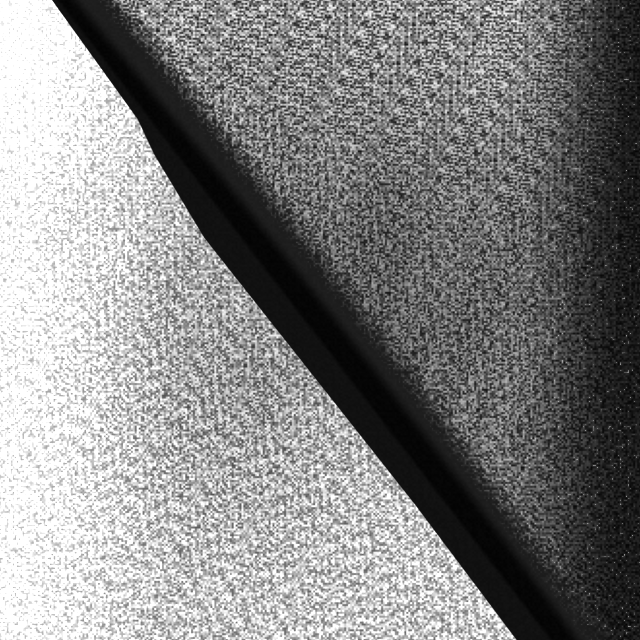
This texture is drawn by a WebGL 2 fragment shader. Its source:

```glsl
#version 300 es
precision highp float;

uniform vec2 u_resolution;
out vec4 fragColor;

const float GRAIN_CELLS = 330.0;
const float STRIP_TONE = 0.065;
const float CORE_TONE = 0.02;
const float RIM_TONE = 0.115;

float hash(vec2 p) {
    return fract(sin(dot(p, vec2(127.1, 311.7))) * 43758.5453);
}

float valueNoise(vec2 p) {
    vec2 cell = floor(p);
    vec2 f = smoothstep(0.0, 1.0, fract(p));
    float low = mix(hash(cell), hash(cell + vec2(1.0, 0.0)), f.x);
    float high = mix(hash(cell + vec2(0.0, 1.0)), hash(cell + vec2(1.0, 1.0)), f.x);
    return mix(low, high, f.y);
}

float blob(vec2 p, vec2 center, vec2 radius) {
    vec2 d = (p - center) / radius;
    return exp(-dot(d, d));
}

// Band borders: x as a function of depth below the top
float leftBorder(float depth) {
    return 0.081 + 0.72 * depth
        - 0.25 * max(depth - 0.186, 0.0)
        + 0.13 * max(depth - 0.241, 0.0)
        + 0.19 * max(depth - 0.371, 0.0)
        - 0.04 * max(depth - 0.788, 0.0);
}

float rightBorder(float depth) {
    return 0.165 + 0.82 * depth - 0.06 * depth * depth;
}

// Bright grainy side, burnt out towards the left
float lightSide(vec2 uv, float grain) {
    float tone = mix(1.1, 0.79, smoothstep(-0.02, 0.3, uv.x));
    tone -= 0.19 * blob(uv, vec2(0.4, 0.44), vec2(0.2, 0.24));
    tone += 0.13 * smoothstep(0.65, 1.0, uv.y);
    return tone + 0.75 * grain;
}

// Grey grainy side, fading to black at the right
float shadedSide(vec2 uv, float grain, float speck) {
    float tone = 0.43 + 0.13 * smoothstep(0.6, 1.0, uv.y);
    tone -= 0.07 * blob(uv, vec2(0.6, 0.5), vec2(0.16, 0.22));
    float edge = 0.97 + 0.04 * uv.y;
    float fade = 1.0 - smoothstep(edge - 0.22, edge, uv.x);
    tone = mix(0.1, tone, fade);
    float glint = 0.4 * smoothstep(0.86, 1.0, speck) * (1.0 - fade);
    return tone * (1.0 + 1.6 * grain) + glint;
}

// Dark band: flat strip, black core, paler rim
float bandTone(float x, float depth, float grain) {
    float coreStart = 0.09 + 0.77 * depth;
    float coreEnd = rightBorder(depth) - mix(0.045, 0.02, depth);
    float tone = mix(STRIP_TONE, CORE_TONE, smoothstep(-0.004, 0.006, x - coreStart));
    tone = mix(tone, RIM_TONE, smoothstep(-0.018, 0.012, x - coreEnd));
    return tone + 0.02 * grain;
}

void main() {
    vec2 uv = gl_FragCoord.xy / u_resolution;
    float depth = 1.0 - uv.y;
    float pixel = 1.0 / u_resolution.x;

    float speck = valueNoise(uv * GRAIN_CELLS);
    float grain = speck - 0.5;
    float fromLeft = uv.x - leftBorder(depth);
    float fromRight = uv.x - rightBorder(depth);

    // Layers from left to right
    float tone = lightSide(uv, grain);
    tone = mix(tone, bandTone(uv.x, depth, grain), smoothstep(-pixel, pixel, fromLeft));
    float reveal = smoothstep(-0.012, 0.05, fromRight + 0.02 * grain);
    tone = mix(tone, shadedSide(uv, grain, speck), reveal);

    fragColor = vec4(vec3(clamp(tone, 0.0, 1.0)), 1.0);
}
```
